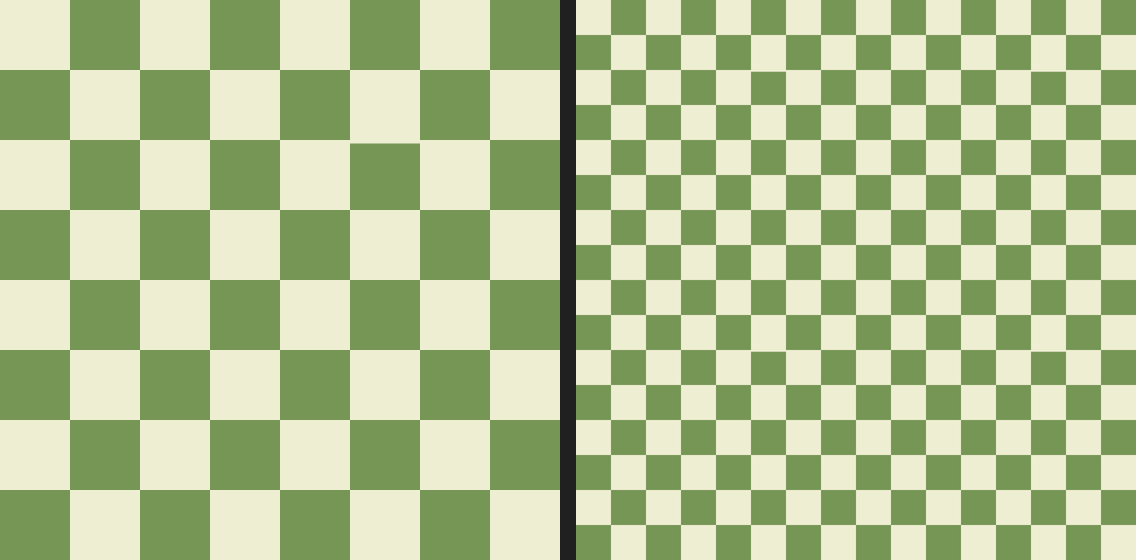
Left: one tile. Right: repeated 2 by 2.
Reproduce this pattern procedurally as a Shadertoy shader.

```glsl
// Flat two-colour checkerboard, green in the lower left corner.
// The product of two smoothed square waves picks the colour of each square;
// one green square has its top edge lowered by a thin cream strip.

#define CELLS 8.0                     // squares per side, even so that it tiles
#define GREEN vec3(0.463, 0.588, 0.337)
#define CREAM vec3(0.933, 0.933, 0.824)
#define SHORT_CELL vec2(5.0, 5.0)     // column and row of the lowered square
#define STRIP_HEIGHT 0.05             // in squares

// Square wave of period 2: +1 on even cells, -1 on odd ones, one pixel soft.
vec2 squareWave(vec2 p, vec2 pixel) {
    vec2 edgeDistance = 0.5 - abs(mod(p + 0.5, 2.0) - 1.0);
    return clamp(2.0 * edgeDistance / pixel, -1.0, 1.0);
}

// Pixel coverage of an axis-aligned box.
float boxCoverage(vec2 p, vec2 low, vec2 high, vec2 pixel) {
    vec2 inside = min(p - low, high - p);
    vec2 cover = clamp(inside / pixel + 0.5, 0.0, 1.0);
    return cover.x * cover.y;
}

void mainImage(out vec4 fragColor, in vec2 fragCoord) {
    vec2 pixel = CELLS / iResolution.xy;
    vec2 p = fragCoord * pixel;

    // Alternating squares
    vec2 wave = squareWave(p, pixel);
    float green = 0.5 + 0.5 * wave.x * wave.y;

    // Cream strip along the top of the short square
    vec2 stripLow = SHORT_CELL + vec2(0.0, 1.0 - STRIP_HEIGHT);
    green *= 1.0 - boxCoverage(p, stripLow, SHORT_CELL + 1.0, pixel);

    fragColor = vec4(mix(CREAM, GREEN, green), 1.0);
}
```
